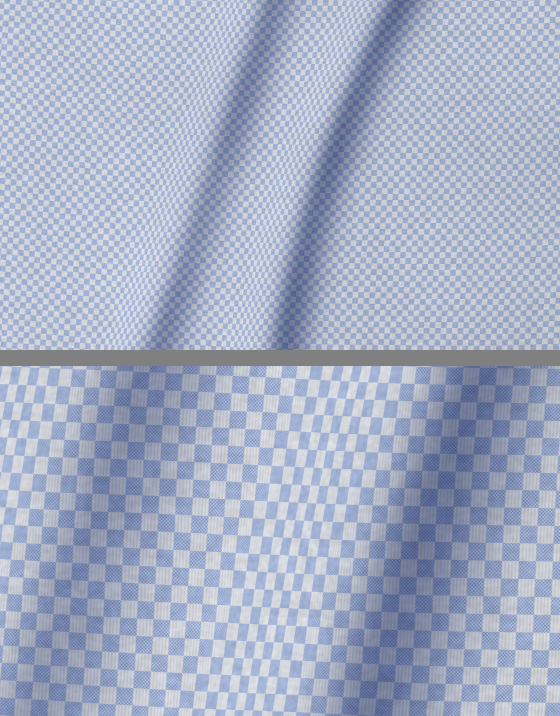
Top: the whole. Bottom: its middle third, enlarged.
Give the GLSL for this texture, as a Shadertoy shader.

```glsl
#define CELLS vec2(62.0, 60.0)
#define THREADS 5.0
#define FOLD_GAP 0.36
#define GATHER 2.3
#define GATHER_WIDTH 0.042
#define SHADOW_DEPTH 0.36
#define GRAIN 0.05
#define WHITE_YARN vec3(0.835, 0.845, 0.865)
#define BLUE_YARN vec3(0.635, 0.700, 0.835)
#define SHADOW_TINT vec3(1.12, 1.03, 0.74)

float hash(vec2 p) {
    p = fract(p * vec2(0.1031, 0.1137));
    p += dot(p, p.yx + 33.33);
    return fract((p.x + p.y) * p.x * 17.0);
}

vec2 gradient(vec2 cell) {
    float angle = 6.2832 * hash(cell);
    return vec2(cos(angle), sin(angle));
}

float gradientNoise(vec2 p) {
    vec2 i = floor(p), f = p - i;
    vec2 w = f * f * f * (f * (f * 6.0 - 15.0) + 10.0);
    vec2 e = vec2(1.0, 0.0);
    float low = mix(dot(gradient(i), f), dot(gradient(i + e), f - e), w.x);
    float high = mix(dot(gradient(i + e.yx), f - e.yx),
                     dot(gradient(i + 1.0), f - 1.0), w.x);
    return mix(low, high, w.y);
}

// Centre line of a fold, bending more on the second one
float foldLine(float index, float y) {
    return 0.45 + FOLD_GAP * index + 0.335 * y - 0.18 * index * y * (1.0 - y);
}

// Square wave from -1 to 1 with unit-wide steps and smoothed edges
vec2 squareWave(vec2 p, vec2 footprint) {
    vec2 edge = 0.5 - abs(2.0 * fract(0.5 * p) - 1.0);
    return clamp(2.0 * edge / max(footprint, vec2(0.06)), -1.0, 1.0);
}

void mainImage(out vec4 fragColor, in vec2 fragCoord) {
    vec2 p = fragCoord / iResolution.y;

    // Cloth coordinates, slightly turned towards the left
    vec2 cloth = vec2(p.x - 0.06 * p.y, p.y + 0.1 * p.x - 0.04 * p.x * p.x);
    cloth += 0.004 * vec2(gradientNoise(p * 4.0), gradientNoise(p * 4.0 + 19.0));
    vec2 weave = cloth * CELLS;

    // Each fold gathers the cloth on its ridge and shades its valley
    float shadow = 0.0, ridge = 0.0;
    for (int k = 0; k < 2; k++) {
        float index = float(k);
        float side = p.x - foldLine(index, p.y);
        float crest = (side + 0.118) / GATHER_WIDTH;
        weave.x += GATHER * tanh(crest);
        ridge += exp(-0.6 * crest * crest);
        float reach = side / (side < 0.0 ? 0.045 : 0.072);
        float depth = mix(0.85, 1.15, index) + 0.3 * gradientNoise(vec2(p.y * 3.0, index * 7.0 + 0.5));
        shadow += depth * exp(-reach * reach);
    }

    // Checks, with a small change of tone from one to the next
    vec2 footprint = fwidth(weave);
    vec2 wave = squareWave(weave, footprint);
    float check = 0.5 + 0.5 * wave.x * wave.y;
    vec3 color = mix(BLUE_YARN, WHITE_YARN, check);
    color *= 1.0 + 0.035 * (hash(floor(weave) + 50.0) - 0.5);

    // Fine yarns: ribs on white checks, pale specks on blue ones
    vec2 yarn = cos(6.2832 * THREADS * weave);
    vec2 visible = 1.0 - smoothstep(vec2(0.25), vec2(0.6), footprint * THREADS);
    float ribs = 0.035 * yarn.x * visible.x;
    float specks = 0.10 * yarn.x * yarn.y * visible.x * visible.y;
    color += mix(specks, ribs, check);
    color += GRAIN * gradientNoise(weave * vec2(2.3, 3.1));
    color += 0.5 * GRAIN * gradientNoise(weave * vec2(0.35, 2.2) + 40.0);

    // Broad light, falling off to the lower right
    float light = 0.99 + 0.05 * gradientNoise(p * 2.2 + 5.0);
    light -= 0.07 * smoothstep(0.5, 1.6, p.x) * (1.0 - 0.6 * p.y);
    light += 0.025 * ridge;
    color *= light;
    color *= 1.0 - SHADOW_DEPTH * shadow * SHADOW_TINT;

    fragColor = vec4(clamp(color, 0.0, 1.0), 1.0);
}
```
